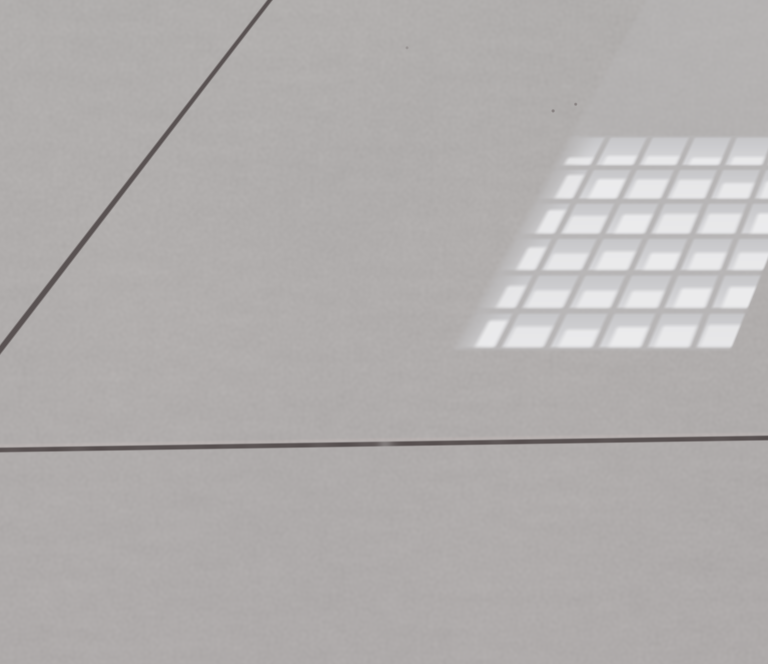
Give the GLSL for this texture, as a Shadertoy shader.

```glsl
// Pale grey panels with dark seams and a slanted window-grid reflection.

vec2 hash2(vec2 p) {
    p = vec2(dot(p, vec2(127.1, 311.7)), dot(p, vec2(269.5, 183.3)));
    return fract(sin(p) * 43758.5) * 2.0 - 1.0;
}

float gradientNoise(vec2 p) {
    vec2 i = floor(p), f = fract(p);
    vec2 s = f * f * (3.0 - 2.0 * f);
    float a = dot(hash2(i), f);
    float b = dot(hash2(i + vec2(1, 0)), f - vec2(1, 0));
    float c = dot(hash2(i + vec2(0, 1)), f - vec2(0, 1));
    float d = dot(hash2(i + 1.0), f - 1.0);
    return mix(mix(a, b, s.x), mix(c, d, s.x), s.y);
}

// Signed distance to the infinite line through a and b
float lineDistance(vec2 p, vec2 a, vec2 b) {
    vec2 dir = normalize(b - a);
    return dot(p - a, vec2(-dir.y, dir.x));
}

float stroke(float d, float halfWidth, float soft) {
    return 1.0 - smoothstep(halfWidth - soft, halfWidth + soft, abs(d));
}

float boxMask(vec2 p, vec2 lo, vec2 hi, vec2 soft) {
    vec2 m = smoothstep(lo - soft, lo + soft, p)
           * (1.0 - smoothstep(hi - soft, hi + soft, p));
    return m.x * m.y;
}

// Maps the plane to column and row numbers of the receding grid
vec2 gridCoord(vec2 p, float depth) {
    float drop = max(0.7967 - p.y, 0.0);
    float a = 0.04744, b = 0.001087;
    float row = (sqrt(a * a + 4.0 * b * drop) - a) / (2.0 * b);
    float left = 0.8539 - 0.1792 * depth;
    float spacing = 0.06325 + 0.01024 * depth;
    return vec2((p.x - left) / spacing, row);
}

vec3 panelColour(vec2 p) {
    vec3 base = mix(vec3(0.684, 0.669, 0.667), vec3(0.695, 0.685, 0.680), p.y);
    float streaks = gradientNoise(p * vec2(9.0, 55.0));
    float mottle = gradientNoise(p * 38.0 + 7.0);
    float grain = gradientNoise(p * 150.0);
    float clouds = gradientNoise(p * 3.0 + 2.0);
    return base + 0.010 * streaks + 0.010 * mottle + 0.018 * grain
         + 0.012 * clouds * vec3(1.0, 0.9, 0.8);
}

vec3 addReflection(vec3 col, vec2 p, float px) {
    float depth = (0.7967 - p.y) / 0.3238;
    vec2 g = gridCoord(p, depth);
    vec2 cell = floor(g), f = fract(g);
    vec2 jitter = hash2(cell + 3.0);
    vec2 soft = vec2(0.04 + px * 10.0);
    float rightEdge = 1.232 - 0.1325 * depth;
    float inside = step(0.0, g.x) * step(0.0, depth) * step(g.y, 6.0)
                 * (1.0 - smoothstep(-0.003, 0.003, p.x - rightEdge));

    // Thin haze keeps the bars slightly paler than the panel
    float haze = boxMask(g, vec2(0.12, 0.0), vec2(7.0, 6.0), vec2(0.12, 0.06));
    haze *= 1.0 - smoothstep(-0.006, 0.006, p.x - rightEdge);
    col = mix(col, vec3(0.735, 0.730, 0.735), haze * 0.6);

    // Pane: dim upper part, bright block at the lower right
    float firstCol = 1.0 - step(1.0, g.x);
    float topRow = 1.0 - step(1.0, g.y);
    float pane = boxMask(f, vec2(0.07, 0.08), vec2(0.93, 0.93), soft);
    float leftFade = mix(1.0, smoothstep(0.05, 0.9, f.x), firstCol);
    vec3 dim = mix(vec3(0.77, 0.77, 0.78), vec3(0.85, 0.85, 0.86), f.y);
    col = mix(col, dim, pane * inside * leftFade);

    vec2 lo = vec2(0.20 + 0.08 * jitter.x, 0.42 + 0.07 * jitter.y);
    lo.x = mix(lo.x, mix(0.52, 0.32, topRow), firstCol);
    lo.y += 0.24 * topRow - 0.12 * firstCol * (1.0 - topRow);
    float bright = boxMask(f, lo, vec2(0.91, 0.92), soft * 1.4);
    float strength = 0.88 + 0.10 * jitter.x;
    return mix(col, vec3(0.925, 0.925, 0.93), bright * inside * strength);
}

vec3 addSeams(vec3 col, vec2 p, float px) {
    float soft = max(0.0018, px);
    vec3 dark = vec3(0.32, 0.29, 0.29);

    float slant = lineDistance(p, vec2(0.0, 0.473), vec2(0.4066, 1.0));
    float slantWidth = mix(0.0042, 0.0030, smoothstep(0.47, 1.0, p.y));
    col = mix(col, dark, 0.92 * stroke(slant, slantWidth, soft));

    float level = lineDistance(p, vec2(0.0, 0.3223), vec2(1.1566, 0.3404));
    float gap = exp(-pow((p.x - 0.58) / 0.012, 2.0));
    float wear = 0.92 + 0.15 * gradientNoise(vec2(p.x * 30.0, 4.0));
    col += vec3(0.035, 0.022, 0.020) * stroke(level - 0.006, 0.002, 0.003);
    return mix(col, dark, stroke(level, 0.0034, soft) * wear * (1.0 - 0.45 * gap));
}

float speck(vec2 p, vec2 centre, float radius, float px) {
    return 1.0 - smoothstep(radius - px, radius + px, length(p - centre));
}

void mainImage(out vec4 fragColor, in vec2 fragCoord) {
    vec2 p = fragCoord / iResolution.y;
    float px = 1.0 / iResolution.y;
    vec3 col = panelColour(p);
    col = addReflection(col, p, px);
    col = addSeams(col, p, px);

    // Dust
    float dust = speck(p, vec2(0.833, 0.833), 0.0022, px)
               + speck(p, vec2(0.867, 0.843), 0.0020, px)
               + 0.6 * speck(p, vec2(0.613, 0.928), 0.0020, px);
    col = mix(col, vec3(0.46, 0.43, 0.43), 0.7 * dust);
    fragColor = vec4(clamp(col, 0.0, 1.0), 1.0);
}
```
